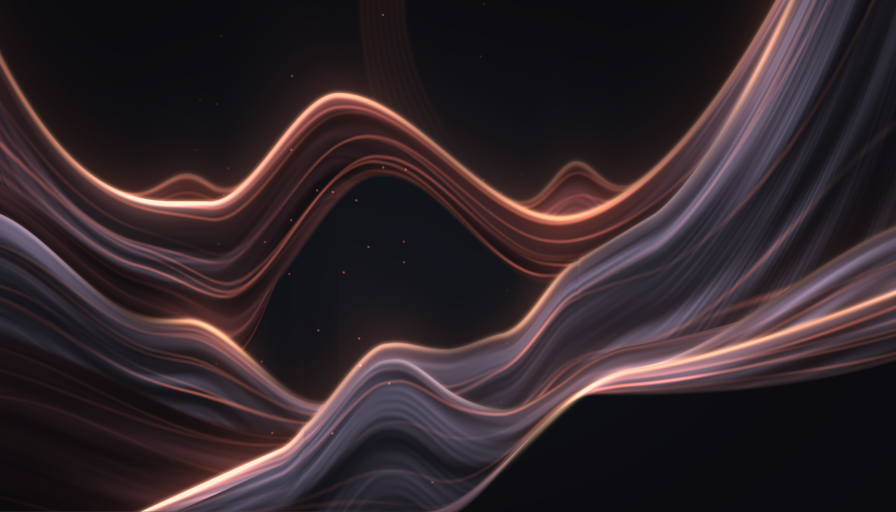
A WebGL 2 fragment shader for this background:

```glsl
#version 300 es
precision highp float;
// Flowing silk ribbons with glowing copper rims over a near-black backdrop.
// Each ribbon fills the space between two height curves; folds and threads
// follow its depth. Ribbons are layered back to front, then dust is added.
uniform vec2 u_resolution;
out vec4 outColor;

const vec3 EMBER = vec3(0.86, 0.39, 0.28);
const vec3 GOLD = vec3(1.0, 0.78, 0.56);
const vec3 SLATE = vec3(0.33, 0.31, 0.39);
const vec3 WINE = vec3(0.23, 0.13, 0.15);

float hash(vec2 p) {
    p = fract(p * vec2(0.1031, 0.1137));
    p += dot(p, p.yx + 33.33);
    return fract((p.x + p.y) * p.x * 7.31);
}
float noise(vec2 p) {
    vec2 i = floor(p), f = fract(p);
    f = f * f * (3.0 - 2.0 * f);
    return mix(mix(hash(i), hash(i + vec2(1, 0)), f.x),
               mix(hash(i + vec2(0, 1)), hash(i + vec2(1, 1)), f.x), f.y);
}
float bump(float x, float center, float width) { return exp(-pow(abs(x - center) / width, 2.0)); }
float ease(float x, float power) { return pow(max(x, 0.0), power); }
float ramp(float a, float b, float x) { return smoothstep(a, b, x); }

// Ribbon edges as heights over x; the canvas is 7.68 units wide
float archTop(float x) {
    return 2.66 + 1.27 * ease(1.0 - x / 1.5, 2.3) + 0.93 * ramp(1.8, 2.9, x)
        - 1.06 * ramp(2.9, 4.8, x) + 1.95 * ease((x - 4.8) / 1.9, 1.8);
}
float archBottom(float x) {
    return 2.95 - 0.95 * ramp(-0.5, 1.4, x) - 0.35 * ramp(1.2, 2.0, x) + 1.22 * ramp(1.95, 3.25, x)
        - 0.92 * ramp(3.3, 4.7, x) + 1.3 * ease((x - 4.8) / 1.9, 1.8);
}
float leftTop(float x) {
    return 2.6 - 0.95 * ramp(-0.2, 1.35, x) - 0.7 * ramp(1.6, 2.75, x) - 4.0 * max(x - 2.9, 0.0);
}
float leftBottom(float x) { return 1.5 - 0.85 * ramp(-0.3, 2.4, x) - 4.0 * max(x - 2.9, 0.0); }
float waveTop(float x) {
    return 0.45 * (min(x, 2.6) - 1.2) + 0.76 * ramp(2.4, 3.3, x) + 0.06 * bump(x, 3.4, 0.25)
        + 0.15 * ramp(3.8, 4.4, x) + 0.62 * ramp(4.3, 5.0, x) + 0.6 * max(x - 4.95, 0.0) + 0.87 * ease(x - 5.6, 1.6);
}
float waveBottom(float x) { return 1.08 * ramp(3.7, 5.1, x) - 0.08 + 0.3 * ease((x - 5.2) / 2.5, 2.5); }
float frontTop(float x) { return 1.2 * ramp(3.6, 5.4, x) + 0.7 * ease((x - 5.2) / 2.48, 1.4); }

// Paints one ribbon; glow.x lights the upper rim, glow.y the lower hem
vec3 ribbon(vec3 back, vec2 p, float top, float bottom, vec3 body, vec2 glow, float seed) {
    float pixel = 7.68 / u_resolution.x;
    float slope = length(vec2(1.0, dFdx(top) / pixel));
    float depth = (top - p.y) / slope;
    float hem = (p.y - bottom) / length(vec2(1.0, dFdx(bottom) / pixel));
    float span = max(top - bottom, 0.12), t = (top - p.y) / span;
    float below = ramp(-pixel, pixel, depth);

    // Broad folds and fine fibres
    float warp = t + 0.22 * sin(p.x * 1.7 + seed) * t * (1.0 - t);
    float folds = noise(vec2(p.x * 0.8 + seed * 7.0, warp * 8.0 * sqrt(span)));
    float fibres = noise(vec2(p.x * 1.3 + seed, warp * 26.0 * span + seed * 9.0));
    float shade = (0.18 + 0.85 * folds * folds + 0.55 * fibres * folds) * mix(1.2, 0.6, clamp(t, 0.0, 1.0));
    vec3 color = body * shade + vec3(0.03, 0.028, 0.036);

    // Thin copper threads
    float threads = 0.0;
    for (float i = 0.0; i < 8.0; i++) {
        float h = hash(vec2(i * 17.0 + 3.0, seed * 31.0));
        float path = h + 0.06 * sin(p.x * (1.0 + h) + h * 20.0 + seed);
        float line = ramp(0.024, 0.0, abs(t - path) * span / slope);
        threads += line * (0.1 + 0.9 * noise(vec2(p.x * 1.4, i * 5.0 + seed)));
    }
    color += EMBER * (threads * 0.3 * (0.4 + glow.x) + glow.x * 0.56 * exp(-max(depth, 0.0) * 7.5));
    color += EMBER * glow.y * exp(-max(hem, 0.0) * 22.0);

    // Hot rim line and its soft halo on the outside
    vec3 result = mix(back, color, below * ramp(-pixel, 0.05, hem));
    result += GOLD * glow.x * 0.75 * bump(depth, 0.015, 0.028);
    return result + EMBER * glow.x * 0.27 * exp(min(depth, 0.0) * 4.5) * (1.0 - below);
}

void main() {
    vec2 p = gl_FragCoord.xy / u_resolution.x * 7.68;
    float x = p.x;

    // Backdrop with a cool hollow and faint hanging strands
    float hollow = bump(length((p - vec2(3.5, 2.2)) * vec2(0.7, 1.0)), 0.0, 1.7);
    vec3 color = vec3(0.045, 0.043, 0.056) + vec3(0.02, 0.034, 0.044) * hollow;
    for (float k = 0.0; k < 8.0; k++) {
        float path = 3.1 + 0.05 * k + 0.3 * pow(4.4 - p.y, 2.0) * (0.5 + 0.06 * k);
        color += EMBER * 0.08 * bump(x, path, 0.025) * ramp(2.7, 4.4, p.y);
    }
    // Shadowed sheet, translucent crests, then the high arch
    float arch = archTop(x), archHem = archBottom(x), drape = leftTop(x), fan = leftBottom(x);
    float sheetHem = mix(drape - 0.4, archHem + 0.1, ramp(1.8, 2.5, x));
    color = ribbon(color, p, archHem + 0.2, sheetHem, WINE * 0.8, vec2(0), 8.6);
    float crest = arch + 0.24 * bump(x, 1.6, 0.32) + 0.46 * bump(x, 4.92, 0.3);
    float crestGlow = 0.25 * (bump(x, 1.6, 0.6) + bump(x, 4.92, 0.6));
    color = ribbon(color, p, crest, arch - 0.3, WINE, vec2(crestGlow, 0), 1.3);
    float archGlow = 0.27 + 0.65 * bump(x, 1.5, 0.9) + 0.5 * bump(x, 3.0, 0.6) + 0.65 * bump(x, 4.8, 0.7);
    vec3 archBody = mix(WINE * 0.85, SLATE, 0.85 * bump(x, 1.0, 0.9) + 0.8 * ramp(5.2, 6.3, x));
    color = ribbon(color, p, arch, archHem, archBody, vec2(archGlow, 0.4 * bump(x, 3.0, 0.9)), 2.1);

    // Left drape above a dim fan of strands
    color = ribbon(color, p, fan + 0.1, min(fan, 0.0) - 0.4, WINE * 0.55, vec2(0.04, 0), 3.7);
    color = ribbon(color, p, drape, fan, SLATE * 0.8, vec2(0.1 + 0.9 * bump(x, 1.8, 0.4), 0.03), 4.4);

    // Great wave, inner ridge, middle sheet and front band
    float waveGlow = 0.2 + 0.9 * bump(x, 1.9, 0.8) + 0.4 * bump(x, 3.3, 0.4) + 0.5 * bump(x, 4.6, 0.4) + 0.5 * bump(x, 6.6, 0.35);
    float wave = waveTop(x), hem = waveBottom(x), front = frontTop(x), reveal = ramp(4.0, 5.0, x);
    vec3 waveBody = SLATE * mix(1.0, 0.5, ramp(6.3, 7.5, x));
    color = ribbon(color, p, wave, hem, waveBody, vec2(waveGlow, 0), 5.2);
    float ridge = mix(wave - 0.14, front + 0.2, ramp(3.4, 4.9, x));
    color = ribbon(color, p, ridge, hem, SLATE * 0.85, vec2(0.25 * bump(x, 3.9, 0.9), 0), 9.3);
    color = ribbon(color, p, front + 0.55 * ramp(5.4, 7.7, x), hem, SLATE, vec2(0.2 * reveal, 0), 6.5);
    color = ribbon(color, p, front, hem, SLATE * 0.9, vec2(0.7, 0.2) * reveal, 7.9);

    // Drifting dust around the hollow
    vec2 cell = floor(p * 5.0), spot = 0.2 + 0.6 * vec2(hash(cell + 4.0), hash(cell + 19.0));
    float dust = ramp(0.08, 0.02, length(fract(p * 5.0) - spot)) * step(0.84, hash(cell + 41.0));
    color += EMBER * 0.5 * dust * bump(x, 3.0, 1.0);
    outColor = vec4(min(color, vec3(1.0, 0.94, 0.86)), 1.0);
}
```
